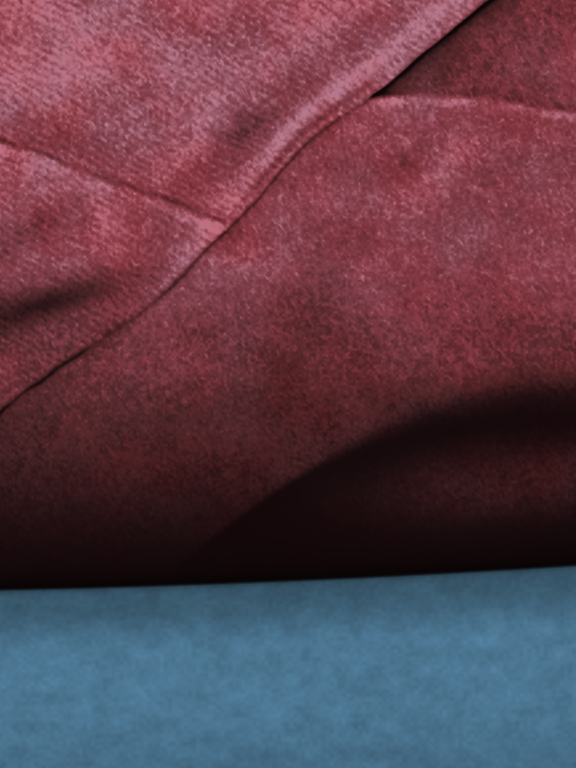
A Shadertoy shader for this texture:

```glsl
float hash(vec2 p) {
    vec3 q = fract(vec3(p.xyx) * 0.1031);
    q += dot(q, q.yzx + 33.33);
    return fract((q.x + q.y) * q.z);
}

float noise(vec2 p) {
    vec2 i = floor(p), f = fract(p);
    f = f * f * (3.0 - 2.0 * f);
    return mix(mix(hash(i), hash(i + vec2(1, 0)), f.x),
               mix(hash(i + vec2(0, 1)), hash(i + vec2(1, 1)), f.x), f.y);
}

float fbm(vec2 p) {
    float sum = 0.0, amp = 0.5;
    for (int i = 0; i < 4; i++) {
        sum += amp * noise(p);
        p = mat2(1.6, 1.2, -1.2, 1.6) * p + 7.3;
        amp *= 0.5;
    }
    return sum;
}

vec2 rotate(vec2 p, float a) {
    return vec2(cos(a) * p.x + sin(a) * p.y, cos(a) * p.y - sin(a) * p.x);
}

// Soft oriented ellipse for folds and highlights
float glow(vec2 p, vec2 center, float angle, vec2 radius) {
    vec2 q = rotate(p - center, angle) / radius;
    return exp(-dot(q, q));
}

float bump(float x, float width) {
    return exp(-x * x / (width * width));
}

vec3 velvet(float light) {
    vec3 c = mix(vec3(0.06, 0.025, 0.032), vec3(0.32, 0.15, 0.16), smoothstep(0.0, 0.42, light));
    c = mix(c, vec3(0.50, 0.23, 0.27), smoothstep(0.35, 0.67, light));
    return mix(c, vec3(0.72, 0.46, 0.53), smoothstep(0.6, 1.0, light));
}

float thighLight(vec2 p) {
    float light = mix(0.03, 0.67, smoothstep(0.18, 0.70, p.y));
    light -= 0.13 * glow(p, vec2(0.40, 0.57), 1.1, vec2(0.12, 0.045));
    light -= 0.10 * glow(p, vec2(0.54, 0.80), 0.9, vec2(0.06, 0.016));
    light += 0.10 * glow(p, vec2(0.57, 0.77), 0.9, vec2(0.06, 0.022));
    light += 0.08 * glow(p, vec2(0.47, 0.845), 0.6, vec2(0.09, 0.02));

    // Underside turning away into a dark hollow
    float d = p.y - (0.49 - 0.85 * (0.75 - p.x) * (0.75 - p.x));
    float soft = mix(0.007, 0.05, smoothstep(0.35, 0.75, p.x));
    light *= 1.0 - 0.35 * exp(-max(d, 0.0) / 0.05) * smoothstep(0.35, 0.55, p.x);
    float hollow = 0.05 + 0.19 * glow(p, vec2(0.68, 0.375), 0.1, vec2(0.22, 0.055));
    return mix(hollow, light, smoothstep(-soft, soft, d));
}

float upperLight(vec2 p) {
    float light = 0.76 + 0.10 * glow(p, vec2(0.08, 0.93), 0.4, vec2(0.2, 0.06));
    light -= 0.22 * glow(p, vec2(0.33, 0.84), 0.72, vec2(0.17, 0.028));
    light -= 0.13 * glow(p, vec2(0.10, 0.81), -0.35, vec2(0.14, 0.03));
    light -= 0.12 * glow(p, vec2(0.35, 0.955), -0.5, vec2(0.04, 0.009));
    light -= 0.10 * glow(p, vec2(0.22, 0.97), -0.3, vec2(0.1, 0.02));
    light += 0.13 * glow(p, vec2(0.23, 0.78), 0.7, vec2(0.07, 0.025));
    return light + 0.07 * glow(p, vec2(0.42, 0.96), 0.6, vec2(0.14, 0.04));
}

float sideLight(vec2 p) {
    float light = mix(0.48, 0.72, smoothstep(0.5, 0.76, p.y));
    light += 0.18 * glow(p, vec2(0.27, 0.685), 0.7, vec2(0.09, 0.03));
    light -= 0.38 * glow(p, vec2(0.06, 0.605), 0.3, vec2(0.12, 0.022));
    light -= 0.14 * glow(p, vec2(0.06, 0.71), 0.5, vec2(0.08, 0.02));
    return light + 0.10 * glow(p, vec2(0.14, 0.71), 1.9, vec2(0.06, 0.016));
}

void mainImage(out vec4 fragColor, in vec2 fragCoord) {
    vec2 p = fragCoord / iResolution.y;
    float aa = 1.2 / iResolution.y;
    vec2 w = p + 0.009 * (vec2(fbm(p * 18.0), fbm(p * 18.0 + 40.0)) - 0.47);
    float wear = smoothstep(0.15, 0.75, noise(p * 30.0 + 5.0));

    // Signed heights above the seams and the cushion edge
    float fold = w.y - (0.466 + 0.84 * w.x - 0.027 * bump(w.x - 0.2, 0.11) + 0.012 * bump(w.x - 0.41, 0.06));
    float leftSeam = w.y - (0.82 - 0.37 * w.x);
    float rightSeam = w.y - (0.874 - 0.48 * (w.x - 0.54) * (w.x - 0.54));
    float cushion = p.y - (0.232 + 0.02 * p.x + 0.03 * p.x * p.x);
    float alongRight = smoothstep(0.46, 0.5, p.x);

    // Lower cloth and the shaded piece behind its right seam
    float lower = thighLight(p) + 0.11 * bump(rightSeam + 0.006, 0.007) * alongRight * (0.5 + wear);
    float behind = 0.57 - 0.36 * exp(fold / 0.035);
    lower = mix(lower, behind, smoothstep(-0.004, 0.004, rightSeam) * smoothstep(0.45, 0.49, p.x));
    lower -= 0.11 * bump(rightSeam - 0.005, 0.005) * alongRight * wear;
    lower -= 0.14 * exp(min(fold, 0.0) / 0.012);

    // Upper cloth, split by the left seam, with a rolled bright rim
    float upper = mix(sideLight(p), upperLight(p), smoothstep(-0.004, 0.004, leftSeam));
    upper += 0.17 * bump(fold - 0.04, 0.016) * smoothstep(0.27, 0.36, p.x);
    upper -= 0.20 * bump(fold - 0.017, 0.007) * smoothstep(0.29, 0.34, p.x) * smoothstep(0.52, 0.44, p.x);
    upper += 0.13 * bump(leftSeam + 0.012, 0.008) * (0.4 + wear);
    upper -= 0.34 * bump(leftSeam, 0.0045) * smoothstep(0.31, 0.28, p.x) * (0.4 + 0.6 * wear);
    float onUpper = smoothstep(-0.003, 0.003, fold);
    float light = mix(lower, upper, onUpper);
    light -= 0.27 * bump(fold, 0.0045) * (0.35 + 0.65 * wear);

    // Pile: broad mottling, short slanted fibres, bright flecks and ribs
    vec2 q = rotate(w, -0.95);
    float fibre = noise(q * vec2(150, 230)) + noise(p * 290.0 + 9.0) - 1.0;
    float speck = smoothstep(0.68, 1.0, noise(q * vec2(170, 260) + 31.0));
    float rib = sin(dot(w, vec2(330, 560)) + 4.0 * noise(w * 25.0));
    float lit = smoothstep(0.0, 0.55, light);
    light += lit * (0.24 * (fbm(p * vec2(19, 23)) - 0.47) + 0.15 * fibre + 0.12 * speck);
    light += lit * rib * mix(0.006, 0.038, onUpper) * (0.4 + noise(w * 70.0));
    vec3 cloth = velvet(clamp(light, 0.0, 1.0));
    float redness = smoothstep(0.25, 0.75, fbm(p * 13.0 + 12.0));
    cloth *= mix(vec3(0.99, 1.04, 1.05), vec3(1.04, 0.92, 0.92), redness);

    // Blue cushion with a contact shadow
    vec3 blue = mix(vec3(0.27, 0.42, 0.52), vec3(0.295, 0.46, 0.57), smoothstep(0.0, 0.09, p.y));
    blue = mix(blue, vec3(0.22, 0.34, 0.415), smoothstep(-0.09, -0.015, cushion));
    blue *= 1.0 - 0.4 * exp(min(cushion, 0.0) / 0.004);
    blue *= 1.0 + 0.20 * (fbm(p * vec2(45, 55)) - 0.47) + 0.08 * (noise(p * 190.0) - 0.5);
    cloth *= 1.0 - 0.65 * exp(-max(cushion, 0.0) / 0.014);

    fragColor = vec4(mix(blue, cloth, smoothstep(-0.003, 0.003, cushion)), 1.0);
}
```
